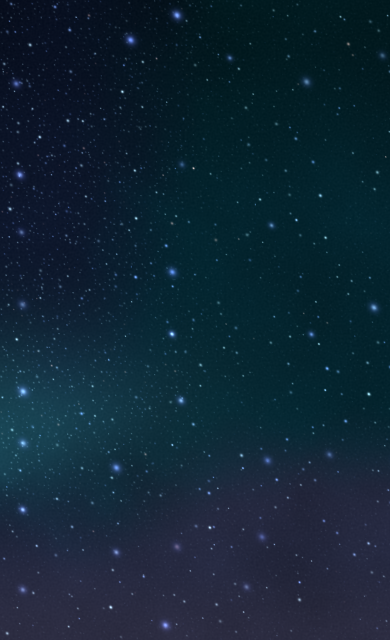
This texture is drawn by a Shadertoy shader. Its source:

```glsl
// Night sky: a teal and violet haze strewn with dust, small stars and a few glowing ones.

const vec3 DEEP_TEAL   = vec3(0.012, 0.138, 0.176);
const vec3 ZENITH_TEAL = vec3(0.004, 0.098, 0.118);
const vec3 NAVY        = vec3(0.050, 0.085, 0.165);
const vec3 DARK_NAVY   = vec3(0.028, 0.055, 0.115);
const vec3 GLOW_TEAL   = vec3(0.095, 0.270, 0.325);
const vec3 HORIZON     = vec3(0.145, 0.160, 0.250);
const vec3 STAR_WHITE  = vec3(0.74, 0.90, 0.95);
const vec3 STAR_BLUE   = vec3(0.46, 0.60, 0.94);
const vec3 STAR_WARM   = vec3(0.95, 0.72, 0.66);
const vec3 HALO_VIOLET = vec3(0.34, 0.38, 0.76);

const float GRAIN_SCALE  = 260.0;
const float GRAIN_AMOUNT = 0.022;
const float CLOUD_SCALE  = 5.0;

vec3 hash3(vec2 p) {
    vec3 q = fract(p.xyx * vec3(0.1031, 0.1030, 0.0973));
    q += dot(q, q.yxz + 33.33);
    return fract((q.xxy + q.yzz) * q.zyx);
}

float gradientNoise(vec2 p) {
    vec2 i = floor(p), f = fract(p);
    vec2 u = f * f * f * (f * (f * 6.0 - 15.0) + 10.0);
    vec2 e = vec2(0.0, 1.0);
    float a = dot(hash3(i).xy * 2.0 - 1.0, f);
    float b = dot(hash3(i + e.yx).xy * 2.0 - 1.0, f - e.yx);
    float c = dot(hash3(i + e.xy).xy * 2.0 - 1.0, f - e.xy);
    float d = dot(hash3(i + e.yy).xy * 2.0 - 1.0, f - e.yy);
    return mix(mix(a, b, u.x), mix(c, d, u.x), u.y);
}

float fbm(vec2 p) {
    float sum = 0.0, amp = 0.6;
    for (int i = 0; i < 4; i++) {
        sum += amp * gradientNoise(p);
        p = mat2(1.6, 1.2, -1.2, 1.6) * p + 7.3;
        amp *= 0.5;
    }
    return sum;
}

// Coloured haze; uv spans the canvas, cloud warps its borders
vec3 skyColor(vec2 uv, float cloud) {
    vec2 w = uv + cloud * vec2(0.16, 0.07);
    vec3 col = mix(DEEP_TEAL, ZENITH_TEAL, smoothstep(0.62, 1.0, w.y));

    vec3 navy = mix(NAVY, DARK_NAVY, smoothstep(0.65, 0.98, w.y));
    col = mix(col, navy, 1.0 - smoothstep(0.14, 0.56, w.x + 0.12 * (0.7 - w.y)));

    vec2 g = (w - vec2(0.02, 0.34)) / vec2(0.48, 0.145);
    col = mix(col, GLOW_TEAL, 0.92 * exp(-dot(g, g)));

    float edge = mix(0.20, 0.305, smoothstep(0.25, 0.65, uv.x));
    float horizon = 1.0 - smoothstep(edge - 0.11, edge + 0.07, w.y);
    col = mix(col, HORIZON, horizon);
    col += vec3(0.025, 0.012, 0.004) * (1.0 - smoothstep(0.0, 0.14, uv.y));
    return col * (1.0 + 0.35 * cloud);
}

// One jittered star per occupied cell: x core, y halo, z random tint
vec3 starLayer(vec2 p, float cells, float density, float radius, float seed) {
    vec2 id = floor(p * cells);
    vec3 place = hash3(id + seed);
    vec3 look = hash3(id + seed + 57.7);
    vec2 d = p - (id + mix(vec2(0.15), vec2(0.85), place.xy)) / cells;
    d = vec2(d.x + d.y, d.x - d.y) * 0.7071;
    d.y *= 0.82;
    float r = max(radius * mix(0.75, 1.2, look.x), 0.62 / iResolution.y);
    float d2 = dot(d, d) / (r * r);
    float light = step(place.z, density) * mix(0.3, 1.0, look.y * look.y);
    return vec3(light * exp(-d2), light * exp(-d2 * 0.22), look.z);
}

vec3 starTint(float t) {
    vec3 tint = mix(STAR_WHITE, STAR_BLUE, smoothstep(0.3, 0.9, t));
    return mix(tint, STAR_WARM, step(0.96, t));
}

void mainImage(out vec4 fragColor, in vec2 fragCoord) {
    vec2 uv = fragCoord / iResolution.xy;
    vec2 p = fragCoord / iResolution.y;
    float cloud = fbm(p * CLOUD_SCALE + 3.1);
    vec3 col = skyColor(uv, cloud);

    // Film grain
    col += GRAIN_AMOUNT * gradientNoise(p * GRAIN_SCALE);

    // Dust, thickest on the left side
    float band = 1.0 - smoothstep(0.05, 0.75, uv.x + cloud * 0.4);
    band *= smoothstep(0.12, 0.35, uv.y);
    vec3 dust = starLayer(p, 125.0, 0.45, 0.0012, 11.0);
    col += dust.x * starTint(dust.z) * mix(0.07, 0.30, band);

    // Small and medium stars
    vec3 small = starLayer(p, 52.0, mix(0.20, 0.42, band), 0.0013, 131.0);
    vec3 medium = starLayer(p, 25.0, 0.48, 0.0018, 293.0);
    col += small.x * starTint(small.z) * 0.62;
    col += medium.x * starTint(medium.z) * 0.95;

    // Bright stars with violet halos
    vec3 bright = starLayer(p, 9.0, 0.55, 0.0030, 419.0);
    col += bright.y * HALO_VIOLET * 0.65 + bright.x * starTint(bright.z) * 0.75;

    fragColor = vec4(clamp(col, 0.0, 1.0), 1.0);
}
```
